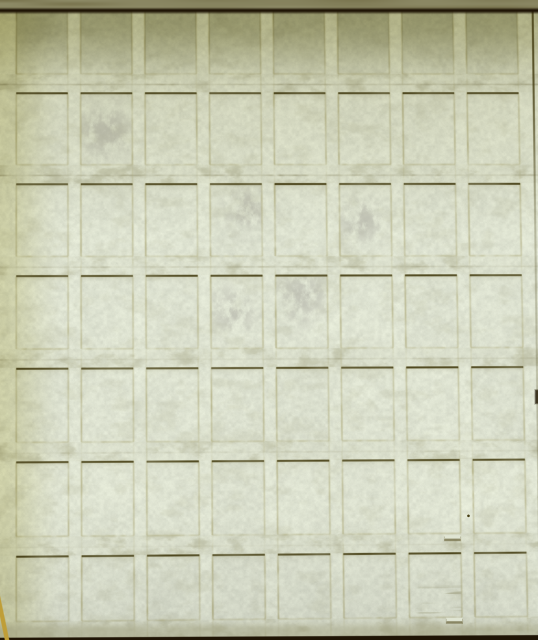
Give the GLSL for this texture, as a Shadertoy shader.

```glsl
// A weathered, cream painted door of eight by seven recessed panels under a dark lintel.
// A slightly tapered grid gives each panel its edge distances, which drive soft bevels and
// shadows; layered value noise adds grime, brush grain and stains.

const vec3 PAINT = vec3(0.878, 0.897, 0.828);
const vec3 GRIME = vec3(0.64, 0.64, 0.51);
const vec3 CREASE = vec3(0.70, 0.69, 0.52);
const vec3 OLIVE = vec3(0.47, 0.45, 0.30);
const vec3 SHADOW = vec3(0.27, 0.24, 0.07);
const vec3 DARK = vec3(0.12, 0.08, 0.02);
const vec3 STAIN = vec3(0.69, 0.69, 0.65);
const vec2 GRID = vec2(8.0, 7.0);

float hash(vec2 p) {
    vec3 q = fract(vec3(p.xyx) * 0.1031);
    q += dot(q, q.yzx + 33.33);
    return fract((q.x + q.y) * q.z);
}

float noise(vec2 p) {
    vec2 i = floor(p), f = fract(p);
    f = f * f * (3.0 - 2.0 * f);
    return mix(mix(hash(i), hash(i + vec2(1, 0)), f.x),
               mix(hash(i + vec2(0, 1)), hash(i + vec2(1, 1)), f.x), f.y);
}

float fbm(vec2 p) {
    float sum = 0.0, amp = 0.5;
    for (int i = 0; i < 4; i++) {
        sum += amp * noise(p);
        p = p * 2.03 + 17.0;
        amp *= 0.5;
    }
    return sum;
}

// Soft edged interval a..b
float band(float x, float a, float b, float s) {
    return smoothstep(a - s, a + s, x) - smoothstep(b - s, b + s, x);
}

// Soft ridge of half width w around zero
float ridge(float x, float w) {
    return exp(-x * x / (w * w));
}

float box(vec2 p, vec2 centre, vec2 halfSize, float s) {
    vec2 d = abs(p - centre) - halfSize;
    return 1.0 - smoothstep(-s, s, max(d.x, d.y));
}

// Grid position: columns widen and rows grow a little toward the bottom
vec2 gridPosition(vec2 p, float pitch) {
    float y = p.y + 0.009 * (p.x / 0.84 - 0.5) * p.y * p.y;
    float a = 0.00056, b = 0.1403;
    float row = (sqrt(b * b + 4.0 * a * (y - 0.0036)) - b) / (2.0 * a);
    return vec2((p.x - 0.0254) / pitch, row);
}

void mainImage(out vec4 fragColor, in vec2 fragCoord) {
    // Height is one unit, y runs down from the top
    vec2 p = vec2(fragCoord.x, iResolution.y - fragCoord.y) / iResolution.y;
    float s = max(0.0013, 0.7 / iResolution.y);

    // Cell, split mid-stile and mid-rail, and distances to the panel edges, positive inside
    float pitch = 0.1003 + 0.0022 * p.y;
    vec2 g = gridPosition(p, pitch);
    vec2 id = clamp(floor(g + 0.09), vec2(0), GRID - 1.0);
    vec2 size = vec2(pitch, 0.1403 + 0.0011 * id.y);
    vec2 near = (g - id) * size;
    vec2 far = vec2(0.8, id.y > 5.5 ? 0.69 : 0.795) * size - near;
    float inX = smoothstep(-s, s, min(near.x, far.x));
    float inY = smoothstep(-s, s, min(near.y, far.y));
    float panel = inX * inY;
    float rail = 1.0 - smoothstep(-s, s, min(near.y, far.y));

    // Paint with fine grain, and light wear that gathers on the rails
    float mottle = fbm(p * 16.0);
    float speckle = fbm(p * 170.0);
    vec3 col = PAINT * (1.0 + 0.11 * (speckle - 0.47) + 0.05 * (mottle - 0.47));
    col *= mix(1.0, 0.98 + 0.02 * hash(id + 5.0), panel);
    float worn = smoothstep(0.42, 0.78, fbm(p * vec2(38, 60) + 9.0));
    col = mix(col, GRIME, worn * mix(0.16, 0.36, rail) + 0.07 * rail);

    // Grey stains on a few panels: centre and radius
    vec3 spots[5] = vec3[5](vec3(0.472, 0.462, 0.042), vec3(0.565, 0.345, 0.036),
        vec3(0.165, 0.205, 0.042), vec3(0.385, 0.325, 0.034), vec3(0.365, 0.485, 0.036));
    for (int i = 0; i < 5; i++) {
        vec2 d = (p - spots[i].xy) / spots[i].z;
        float blot = exp(-dot(d, d)) * smoothstep(0.25, 0.65, fbm(p * vec2(90, 65) + float(i)));
        col = mix(col, STAIN, 0.62 * blot * panel);
    }

    // Faint creases beside the stiles, contact shadow under each rail, section joints
    float wear = noise(p * vec2(30, 45) + 3.0);
    float chip = noise(p * vec2(130, 110) + 7.0);
    float sides = 0.9 * ridge(near.x, 0.0017) + 0.75 * ridge(far.x, 0.0017);
    col = mix(col, CREASE, sides * inY * (0.25 + 0.4 * wear + 0.3 * chip));
    col = mix(col, CREASE, ridge(far.y, 0.0018) * inX * (0.1 + 0.4 * chip));
    col = mix(col, GRIME, 0.5 * panel * exp(-max(near.y, 0.0) / 0.004));
    float contact = band(near.y, -0.0004, 0.0027, s) * inX;
    col = mix(col, SHADOW, contact * (0.66 + 0.3 * wear));
    float joint = ridge((g.y - id.y - 0.912) * size.y, 0.0016);
    joint = max(joint, ridge((g.y - id.y + 0.088) * size.y, 0.0016));
    col = mix(col, OLIVE, joint * (0.08 + 0.4 * wear * chip) * (1.2 - 1.1 * p.y));
    float stileEnd = ridge(near.x, 0.0016) + ridge(far.x, 0.0016);
    col = mix(col, CREASE, 0.3 * stileEnd * rail * chip);

    // Scrapes across one lower panel
    float scrape = smoothstep(0.45, 0.8, noise(p * vec2(18, 330)));
    col = mix(col, GRIME, 0.55 * scrape * panel * box(p, vec2(0.69, 0.938), vec2(0.034, 0.02), 0.008));

    // Shade from the lintel, yellowed sides and dirty foot
    float shade = 1.0 - smoothstep(0.025, 0.15, p.y);
    col *= mix(vec3(1), mix(vec3(0.85, 0.84, 0.73), vec3(0.72, 0.71, 0.58), panel), shade);
    col *= mix(vec3(0.93, 0.925, 0.88), vec3(1), smoothstep(0.08, 0.42, p.y));
    col *= mix(vec3(0.91, 0.90, 0.79), vec3(1), smoothstep(0.0, 0.1, p.x));
    col *= 1.0 - 0.06 * smoothstep(0.78, 1.0, p.y);
    col = mix(col, GRIME, smoothstep(0.968, 0.985, p.y) * (0.25 + 0.6 * mottle));

    // Two handles with shadows, keyhole and side latch
    for (int i = 0; i < 2; i++) {
        vec2 c = vec2(0.707 + 0.003 * float(i), 0.840 + 0.129 * float(i));
        col = mix(col, OLIVE, 0.8 * box(p, c + vec2(0, 0.002), vec2(0.013, 0.0035), s));
        col = mix(col, PAINT, box(p, c - vec2(0, 0.001), vec2(0.0125, 0.0026), s));
    }
    col = mix(col, SHADOW, 1.0 - smoothstep(0.001, 0.003, length(p - vec2(0.732, 0.806))));
    col = mix(col, DARK, 0.85 * box(p, vec2(0.841, 0.62), vec2(0.005, 0.011), 0.002));

    // Jamb line, lintel, floor gap and leaning yellow stick
    float jamb = p.x - 0.8315 - 0.012 * p.y;
    col = mix(col, SHADOW, band(jamb, -0.001, 0.0022, s) * (0.85 - 0.6 * smoothstep(0.08, 0.4, p.y)));
    vec3 lintel = mix(OLIVE, GRIME, 0.5 * noise(p * vec2(9, 160)));
    col = mix(col, mix(lintel, DARK, smoothstep(0.0105, 0.0165, p.y)),
              1.0 - smoothstep(0.0165, 0.0235, p.y));
    col = mix(col, DARK, smoothstep(-s, s, p.y - 0.9965 + 0.005 * p.x));
    float stick = p.x - 0.21 * (p.y - 0.945);
    col = mix(col, vec3(0.75, 0.62, 0.22), band(stick, -0.004, 0.003, s) * step(0.925, p.y));

    fragColor = vec4(clamp(col, 0.0, 1.0), 1.0);
}
```
